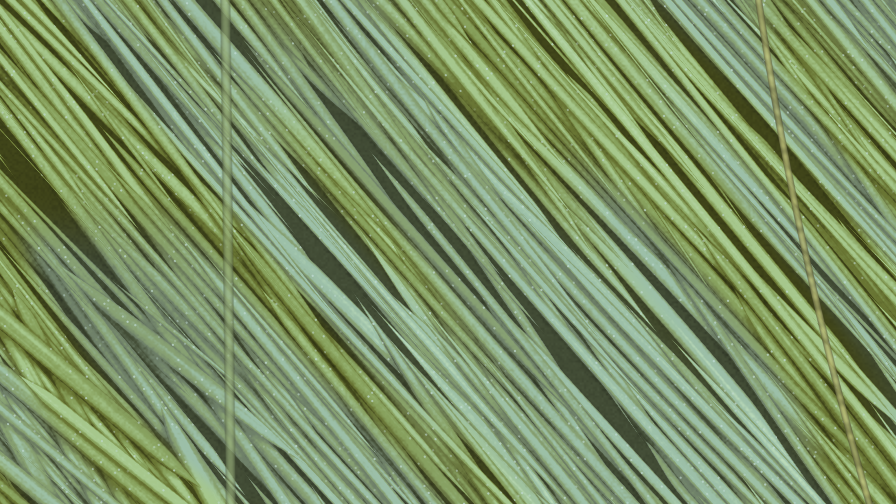
A WebGL 1 fragment shader for this texture:

```glsl
precision highp float;
// Dense diagonal bundle of glossy olive-green fibres seen close up.
// Layers of tapered, shaded strands are stacked back to front into one tone,
// which is then coloured by a warm or cool ramp and dusted with glints.
uniform vec2 u_resolution;

float hash(vec2 p) {
  return fract(sin(dot(p, vec2(127.1, 311.7))) * 43758.545);
}

float noise(vec2 p) {
  vec2 i = floor(p), f = fract(p);
  f = f * f * (3.0 - 2.0 * f);
  return mix(mix(hash(i), hash(i + vec2(1.0, 0.0)), f.x),
             mix(hash(i + vec2(0.0, 1.0)), hash(i + 1.0), f.x), f.y);
}

// x runs along strands falling to the right at the given angle, y across them
vec2 alongAcross(vec2 p, float angle) {
  float c = cos(angle), s = sin(angle);
  return vec2(c * p.x - s * p.y, s * p.x + c * p.y);
}

// Lays one sheet of strands, with their contact shadows, over the tone below
float layStrands(float tone, vec2 p, float angle, float width, float seed, float cover) {
  vec2 q = alongAcross(p, angle);
  q.y += 0.012 * sin(q.x * 2.3 + seed);
  float soft = max(1.0 / u_resolution.y, 0.0025);
  float cell = floor(q.y / width);
  for (int j = -1; j <= 1; j++) {
    float id = cell + float(j);
    float h = hash(vec2(id, seed));
    float k = hash(vec2(id, seed + 17.3));
    float center = (id + 0.5 + 0.4 * (k - 0.5)) * width
                 + (h - 0.5) * width * 0.9 * (q.x - 0.2);
    float present = noise(vec2(q.x * 1.3 + k * 40.0, id * 7.0 + seed));
    float grow = smoothstep(1.0 - cover, 1.18 - cover, present);
    float halfWidth = width * (0.28 + 0.2 * k) * grow;
    float d = q.y - center;
    float x = d / max(halfWidth, 0.001);

    // Shadow leans to the lower left of each strand
    float shade = 1.0 - smoothstep(halfWidth * 0.8, halfWidth * 1.7 + 0.001, abs(d + halfWidth * 0.2));
    tone *= 1.0 - 0.5 * shade * grow;

    float round = 1.0 - min((x - 0.15) * (x - 0.15), 1.2);
    float body = 0.2 + 0.3 * h + 0.48 * round;
    body += 0.2 * (noise(vec2(q.x * 5.0 + k * 9.0, d * 190.0 + h * 60.0)) - 0.5);
    float mask = 1.0 - smoothstep(halfWidth - soft, halfWidth + soft * 0.5, abs(d));
    tone = mix(tone, body, mask * smoothstep(0.0, 0.2, grow));
  }
  return tone;
}

vec3 fibreColor(float tone, float cool) {
  vec3 deep = mix(vec3(0.25, 0.27, 0.10), vec3(0.26, 0.30, 0.21), cool);
  vec3 dark = mix(vec3(0.41, 0.46, 0.20), vec3(0.43, 0.50, 0.41), cool);
  vec3 middle = mix(vec3(0.53, 0.63, 0.36), vec3(0.53, 0.63, 0.45), cool);
  vec3 light = mix(vec3(0.65, 0.78, 0.55), vec3(0.61, 0.75, 0.66), cool);
  vec3 col = mix(deep * 0.6, deep, smoothstep(-0.1, 0.12, tone));
  col = mix(col, dark, smoothstep(0.1, 0.35, tone));
  col = mix(col, middle, smoothstep(0.35, 0.6, tone));
  col = mix(col, light, smoothstep(0.6, 0.85, tone));
  return mix(col, vec3(0.76, 0.88, 0.74), smoothstep(0.9, 1.2, tone));
}

// Thin translucent hair; d is the distance from its axis
vec3 layHair(vec3 col, float d, float halfWidth, vec3 tint, float opacity) {
  float x = abs(d) / halfWidth;
  float mask = 1.0 - smoothstep(0.75, 1.2, x);
  vec3 hair = tint * (1.15 - 0.55 * x * x);
  return mix(col, hair, mask * opacity);
}

void main() {
  vec2 p = gl_FragCoord.xy / u_resolution.y;
  vec2 q = alongAcross(p, 0.87);
  float corner = 1.0 - smoothstep(0.3, 0.75, length(p * vec2(1.0, 1.2)));

  // Main bundle, then a fan of stray strands in the lower left
  float tone = 0.1;
  for (int i = 0; i < 7; i++) {
    float n = float(i);
    float angle = 0.87 + 0.075 * sin(n * 2.4 + 0.6);
    float width = 0.027 + 0.014 * hash(vec2(n, 4.0));
    tone = layStrands(tone, p, angle, width, n * 13.7 + 2.0, 0.62 - 0.03 * n);
  }
  tone = layStrands(tone, p, 1.07, 0.048, 131.0, 0.55 * corner);
  tone = layStrands(tone, p, 0.67, 0.042, 157.0, 0.45 * corner);

  // Broad light and dark bands, fine grain
  vec2 hollow = alongAcross(p - vec2(0.24, 0.34), 0.87) * vec2(2.5, 8.0);
  float dim = exp(-dot(hollow, hollow));
  tone *= 0.84 + 0.34 * noise(vec2(q.x * 1.2, q.y * 6.0 + 3.0));
  tone *= 1.0 - 0.35 * dim;
  tone += 0.09 * (noise(p * 230.0) - 0.5);

  float cool = smoothstep(0.36, 0.72, noise(vec2(q.x * 1.6 + 5.0, q.y * 13.0)) + 0.3 * dim);
  vec3 col = fibreColor(tone, cool);

  // Glints scattered along the fibres
  vec2 grid = q / vec2(0.015, 0.010);
  vec2 spot = floor(grid);
  vec2 jitter = 0.3 + 0.4 * vec2(hash(spot + 3.1), hash(spot + 8.7));
  float glint = 1.0 - smoothstep(0.08, 0.3, length((fract(grid) - jitter) * vec2(1.3, 0.9)));
  glint *= step(0.86, hash(spot + 21.0)) * (0.35 + 0.65 * hash(spot + 5.0));
  col = mix(col, vec3(0.76, 0.86, 0.84), glint * 0.75 * smoothstep(0.1, 0.5, tone));

  // Two loose hairs across the bundle
  col = layHair(col, p.x - 0.458 + 0.011 * p.y, 0.010, vec3(0.52, 0.60, 0.42), 0.65);
  float bend = p.x - 1.725 + 0.29 * p.y - 0.07 * p.y * p.y;
  float beads = 0.85 + 0.3 * noise(vec2(p.y * 90.0, 2.0));
  col = layHair(col, bend, 0.007, vec3(0.56, 0.57, 0.36) * beads, 0.85);

  gl_FragColor = vec4(clamp(col, 0.0, 1.0), 1.0);
}
```
